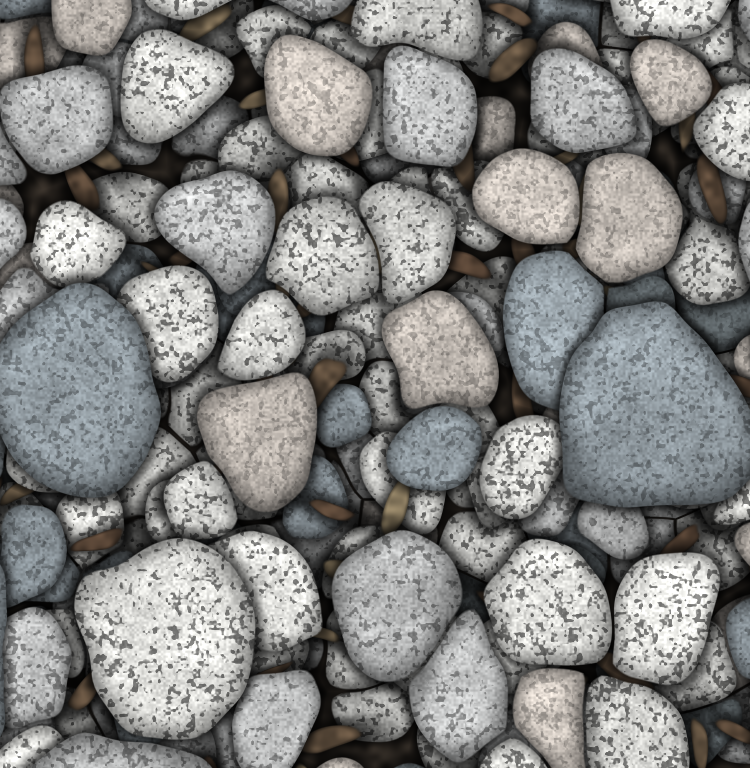
This texture is drawn by a WebGL 2 fragment shader. Its source:

```glsl
#version 300 es
precision highp float;
// Bed of rounded, speckled river stones with dry leaves in the dark gaps.

uniform vec2 u_resolution;
out vec4 fragColor;

// Layers: cell size, smallest and largest long radius (in cells), share of cells filled
const vec4 DEEP_STONES   = vec4(0.115, 0.56, 0.74, 0.96);
const vec4 SMALL_STONES  = vec4(0.100, 0.46, 0.70, 0.72);
const vec4 LEAVES        = vec4(0.080, 0.36, 0.58, 0.40);
const vec4 MEDIUM_STONES = vec4(0.160, 0.42, 0.67, 0.92);
const vec4 LARGE_STONES  = vec4(0.380, 0.33, 0.46, 0.38);
const float STONE_ASPECT = 0.64;
const float LEAF_ASPECT  = 0.27;
const float GAP = 0.0015;
const float SHADOW_WIDTH = 0.019;
const float SHADOW_FLOOR = 0.27;
const float RIM_FLOOR = 0.52;
const float SPECK_SCALE = 155.0;
const vec2 LIGHT = vec2(-0.35, 0.94);

const vec3 SOIL       = vec3(0.20, 0.175, 0.15);
const vec3 LEAF_BROWN = vec3(0.36, 0.28, 0.22);
const vec3 LEAF_STRAW = vec3(0.60, 0.54, 0.42);
const vec3 GRANITE    = vec3(0.87, 0.87, 0.855);
const vec3 GREY       = vec3(0.76, 0.765, 0.765);
const vec3 ROSE       = vec3(0.775, 0.745, 0.715);
const vec3 BLUE       = vec3(0.585, 0.625, 0.65);
const vec3 SLATE      = vec3(0.43, 0.465, 0.48);

struct Pebble { float dist; float radius; vec2 slope; vec2 id; };

vec3 hash3(vec2 cell, float seed) {
    uvec3 v = uvec3(ivec3(vec3(cell, seed))) * 1664525u + 1013904223u;
    v.x += v.y * v.z; v.y += v.z * v.x; v.z += v.x * v.y;
    v ^= v >> 16u;
    v.x += v.y * v.z; v.y += v.z * v.x; v.z += v.x * v.y;
    return vec3(v >> 8u) / 16777216.0;
}

float noise(vec2 p) {
    vec2 i = floor(p), f = fract(p);
    f = f * f * (3.0 - 2.0 * f);
    float low  = mix(hash3(i, 91.0).x, hash3(i + vec2(1, 0), 91.0).x, f.x);
    float high = mix(hash3(i + vec2(0, 1), 91.0).x, hash3(i + 1.0, 91.0).x, f.x);
    return mix(low, high, f.y);
}

float smoothMax(float a, float b, float k) {
    float h = max(k - abs(a - b), 0.0) / k;
    return max(a, b) + 0.25 * h * h * k;
}

// Nearest egg-shaped body of a layer, pressed flat against its neighbour
Pebble scatter(vec2 p, vec4 layer, float aspect, float seed) {
    float cell = layer.x, second = 1.0;
    Pebble best = Pebble(1.0, 1.0, vec2(0), vec2(0));
    vec2 home = floor(p / cell);
    for (int y = -1; y <= 1; y++)
    for (int x = -1; x <= 1; x++) {
        vec2 id = home + vec2(x, y);
        vec3 place = hash3(id, seed), form = hash3(id, seed + 1.0);
        vec3 extra = hash3(id, seed + 2.0);
        if (extra.x > layer.w) continue;
        vec2 offset = p - (id + 0.5 + 0.7 * (place.xy - 0.5)) * cell;
        float angle = (place.z - 0.5) * 2.7, c = cos(angle), s = sin(angle);
        float radius = cell * mix(layer.y, layer.z, form.x);
        float stretch = aspect * mix(1.0, 1.4, form.y);
        vec2 q = mat2(c, -s, s, c) * offset / (radius * vec2(stretch, 1.0));
        q += 0.08 * sin(q.yx * 2.8 + extra.yz * 6.28);
        q.x *= 1.0 + 0.6 * (form.z - 0.5) * clamp(q.y, -1.2, 1.2);
        vec2 w = pow(abs(q) + 1e-4, vec2(2.2));
        float dist = (pow(w.x + w.y, 1.0 / 2.2) - 1.0) * radius * stretch;
        if (dist < best.dist) {
            second = best.dist;
            best = Pebble(dist, radius * stretch, offset / radius, id);
        } else second = min(second, dist);
    }
    best.dist = smoothMax(best.dist, 0.5 * (best.dist - second) + GAP, 0.1 * cell);
    return best;
}

// Mineral colour: base tint, broad mottling, dark grains and fine grit
vec3 stoneColour(vec2 p, vec2 id, float seed) {
    vec3 pick = hash3(id, seed + 3.0);
    vec3 base = GRANITE;
    float specks = 0.72;
    if (pick.x > 0.44) { base = GREY;  specks = 0.52; }
    if (pick.x > 0.67) { base = ROSE;  specks = 0.32; }
    if (pick.x > 0.79) { base = BLUE;  specks = 0.40; }
    if (pick.x > 0.93) { base = SLATE; specks = 0.30; }
    vec2 q = p + id * 3.7 + seed;
    float grain = 0.58 * noise(q * SPECK_SCALE) + 0.42 * noise(q * SPECK_SCALE * 1.9 + 17.0);
    float mottle = 0.6 * noise(q * 17.0) + 0.4 * noise(q * 42.0);
    float grit = noise(q * 310.0 + 5.0) - 0.5;
    float relief = noise(q * 36.0) - noise((q + LIGHT * 0.009) * 36.0);
    float dark = smoothstep(0.56, 0.74, grain + 0.20 * (mottle - 0.5) + 0.06 * (pick.z - 0.5));
    base *= 0.92 + 0.15 * pick.y + 0.28 * (mottle - 0.5) + 0.25 * grit + 0.17 * relief;
    return mix(base, base * 0.30, dark * specks);
}

vec3 leafColour(vec2 p, vec2 id, float seed) {
    float tone = hash3(id, seed + 3.0).x;
    return mix(LEAF_BROWN, LEAF_STRAW, tone * tone) * (0.75 + 0.5 * noise(p * 90.0));
}

// Shadow what lies below, then lay the shaded body on top
void lay(inout vec3 colour, Pebble body, vec3 albedo, float depthTone) {
    float pixel = 0.8 / u_resolution.x;
    float rise = clamp(-body.dist / body.radius, 0.0, 1.0);
    float rim = mix(RIM_FLOOR, 1.0, pow(smoothstep(-0.03, 0.32, rise), 0.6));
    float light = 1.0 + 0.13 * dot(body.slope, LIGHT) * length(body.slope);
    colour *= mix(SHADOW_FLOOR, 1.0, smoothstep(-0.004, SHADOW_WIDTH, body.dist));
    colour = mix(colour, albedo * rim * light * depthTone, smoothstep(pixel, -pixel, body.dist));
}

void main() {
    vec2 p = gl_FragCoord.xy / u_resolution.x;
    vec2 warped = p + 0.014 * (vec2(noise(p * 19.0), noise(p * 19.0 + 40.0)) - 0.5);
    vec3 colour = SOIL * (0.5 + noise(p * 70.0));

    Pebble body = scatter(warped, DEEP_STONES, STONE_ASPECT * 1.1, 71.0);
    lay(colour, body, stoneColour(p, body.id, 71.0), 0.84);
    body = scatter(warped, SMALL_STONES, STONE_ASPECT, 11.0);
    lay(colour, body, stoneColour(p, body.id, 11.0), 0.93);
    body = scatter(warped, LEAVES, LEAF_ASPECT, 23.0);
    lay(colour, body, leafColour(p, body.id, 23.0), 0.9);
    body = scatter(warped, MEDIUM_STONES, STONE_ASPECT, 37.0);
    lay(colour, body, stoneColour(p, body.id, 37.0), 1.03);
    body = scatter(warped, LARGE_STONES, STONE_ASPECT * 1.08, 53.0);
    lay(colour, body, stoneColour(p, body.id, 53.0), 0.98);

    fragColor = vec4(clamp(colour, 0.0, 1.0), 1.0);
}
```
